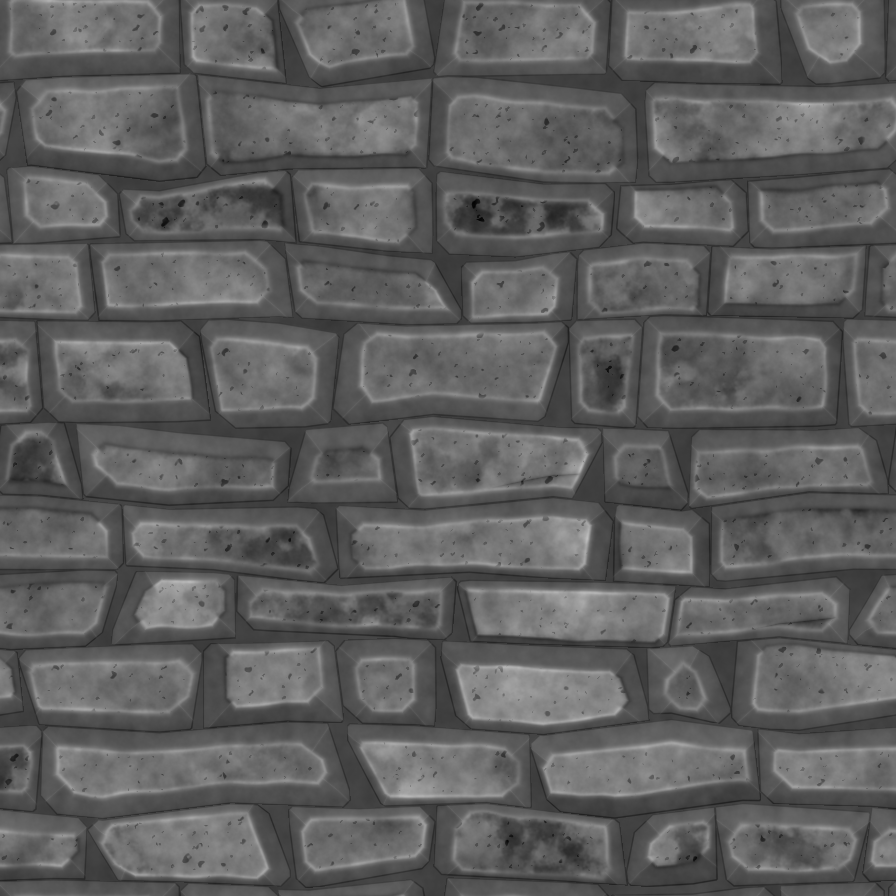
Reproduce this texture procedurally as a three.js fragment shader.

```glsl
#define ROWS 11.0
#define KNOTS 7.0
#define BED_SWAY 0.022
#define BEVEL 0.024
#define SIDE_GAP 0.045
#define BED_GAP 0.022
#define FACE_TONE 0.425
#define GAP_TONE 0.25
#define RIM_LIGHT 0.115
#define STAIN_DEPTH 0.17
#define SPECK_DEPTH 0.17

varying vec2 vUv;

vec4 hash4(vec2 p) {
  vec4 q = fract(p.xyxy * vec4(0.1031, 0.1030, 0.0973, 0.1099));
  q += dot(q, q.wzxy + 33.33);
  return fract((q.xxyz + q.yzzw) * q.zywx);
}

float noise(vec2 p) {
  vec2 i = floor(p), f = fract(p);
  f = f * f * (3.0 - 2.0 * f);
  float low = mix(hash4(i).x, hash4(i + vec2(1.0, 0.0)).x, f.x);
  float high = mix(hash4(i + vec2(0.0, 1.0)).x, hash4(i + 1.0).x, f.x);
  return mix(low, high, f.y);
}

float fbm(vec2 p) {
  float sum = 0.0, amp = 0.533;
  for (int i = 0; i < 4; i++) {
    sum += amp * noise(p);
    p = mat2(1.6, 1.2, -1.2, 1.6) * p + 7.3;
    amp *= 0.5;
  }
  return sum;
}

// Height of the bed joint under row k: a broken line across the wall
float bedJoint(float k, float x) {
  float r = mod(k, ROWS);
  vec4 h = hash4(vec2(r, 71.0));
  float t = x * KNOTS + h.y, i = floor(t);
  float a = hash4(vec2(mod(i, KNOTS) + 90.0, r)).x;
  float b = hash4(vec2(mod(i + 1.0, KNOTS) + 90.0, r)).x;
  return (k + 0.5 * (h.x - 0.5)) / ROWS + BED_SWAY * (mix(a, b, t - i) - 0.5);
}

// Position of the slanted joint left of stone j
float sideJoint(float j, float cols, float row, float rise) {
  vec4 h = hash4(vec2(mod(j, cols) + 40.0, row));
  return (j + 0.7 * (h.x - 0.5)) / cols + 0.3 * (h.y - 0.5) * rise;
}

// Small dark pits, at most one per cell
float specks(vec2 p) {
  p += 0.25 * (noise(p * 5.0) - 0.5);
  vec4 h = hash4(floor(p) + 13.0);
  float radius = 0.04 + 0.11 * h.z * h.z;
  float d = length(fract(p) - 0.25 - 0.5 * h.xy);
  return step(0.6, h.w) * (1.0 - smoothstep(radius - 0.03, radius + 0.06, d));
}

float min4(vec4 v) { return min(min(v.x, v.y), min(v.z, v.w)); }

void main() {
  vec2 p = vUv;

  // Find the row and the stone
  float k = -1.0;
  for (float i = 0.0; i <= ROWS; i++) if (p.y > bedJoint(i, p.x)) k = i;
  float row = mod(k, ROWS);
  float bottom = bedJoint(k, p.x), top = bedJoint(k + 1.0, p.x);
  vec4 rowHash = hash4(vec2(row, 23.0));
  float cols = 4.0 + floor(rowHash.x * 3.0);
  float x = fract(p.x + rowHash.y);
  float rise = p.y - (k + 0.5) / ROWS;
  float j = floor(x * cols);
  if (x < sideJoint(j, cols, row, rise)) j -= 1.0;
  else if (x > sideJoint(j + 1.0, cols, row, rise)) j += 1.0;
  float left = sideJoint(j, cols, row, rise);
  float right = sideJoint(j + 1.0, cols, row, rise);
  vec2 id = vec2(mod(j, cols), row);
  vec4 h1 = hash4(id + 131.0), h2 = hash4(id + 257.0);
  vec4 h3 = hash4(id + 389.0), h4 = hash4(id + 521.0);

  // Distances to left, right, bottom and top, with wedge gaps and cut corners
  float height = top - bottom;
  vec2 local = vec2((x - left) / (right - left), (p.y - bottom) / height) - 0.5;
  vec4 sides = vec4(x - left, right - x, p.y - bottom, top - p.y);
  vec4 tilt = sign(h2 - 0.5) * local.yyxx;
  sides -= vec4(SIDE_GAP, SIDE_GAP, BED_GAP, BED_GAP) * pow(h1, vec4(5.0)) * max(tilt + 0.3, 0.0);
  vec4 corners = 0.707 * (sides.xyyx + sides.zzww) - 0.014 * h3 * h3;
  float outer = min(min4(sides), min4(corners));

  // Inner face inside bevels of uneven width
  vec4 width = BEVEL * mix(vec4(0.3), vec4(1.0), h2) * clamp(height * 12.0, 0.4, 1.1);
  vec4 inner = sides - width + 0.004 * (noise(p * 28.0) - 0.5);
  float nearest = min4(inner);
  vec4 weight = exp((nearest - inner) * 700.0);
  float total = dot(weight, vec4(1.0));
  vec4 cuts = 0.707 * (inner.xyyx + inner.zzww) - 0.014 * h4;
  float edge = min(nearest, min4(cuts));

  // Mottled face with stains, pale patches and pits
  vec2 q = p + id * 3.7;
  float grain = fbm(p * 75.0) - 0.5;
  float patchy = fbm(q * 5.0);
  float crumble = smoothstep(0.3, 0.62, fbm(q * 42.0));
  float face = FACE_TONE + 0.05 * (h1.x - 0.5) + 0.3 * (fbm(q * 11.0) - 0.5) + 0.16 * grain;
  face -= STAIN_DEPTH * smoothstep(0.54, 0.76, patchy) * crumble;
  face += 0.08 * (1.0 - smoothstep(0.26, 0.42, patchy)) * crumble;
  face -= SPECK_DEPTH * max(specks(p * 42.0), 0.7 * specks(p * 80.0 + 5.0));

  // Occasional slanting crack with a shaded lower part
  float crack = (local.y + 0.3 - 0.4 * local.x) * height;
  float cracked = step(0.86, h3.w) * smoothstep(-0.1, 0.1, local.x);
  face -= cracked * (0.14 * exp(-abs(crack) * 600.0) + 0.05 * (1.0 - smoothstep(-0.002, 0.002, crack)));

  // Bevels toned by side, with pale mitres
  vec4 tones = vec4(0.315, 0.31, 0.30, 0.355) + 0.05 * (h4 - 0.5);
  float bevel = dot(weight, tones) / total + 0.08 * grain + 0.08 * (fbm(q * 12.0) - 0.5);
  bevel += 0.05 * clamp(total - 1.0, 0.0, 1.0) - 0.04 * exp(-max(outer, 0.0) * 220.0);
  float tone = mix(bevel, face, smoothstep(-0.002, 0.002, edge));

  // Worn pale rim, shaded instead on a few sides
  float worn = dot(weight, mix(vec4(-0.6), vec4(1.0), step(0.13, h3))) / total;
  float rim = exp(-edge * edge * 90000.0) * (0.45 + 0.9 * noise(p * 38.0));
  tone += worn * (RIM_LIGHT * rim + 0.03 * exp(-abs(edge) * 120.0));

  // Dark joints and open gaps
  tone -= 0.09 * (1.0 - smoothstep(0.0003, 0.002, abs(outer)));
  float gap = GAP_TONE + 0.05 * (noise(p * 14.0) - 0.5) + 0.05 * grain;
  tone = mix(gap, tone, smoothstep(-0.0015, 0.0005, outer));
  gl_FragColor = vec4(vec3(clamp(tone, 0.0, 1.0)), 1.0);
}
```
